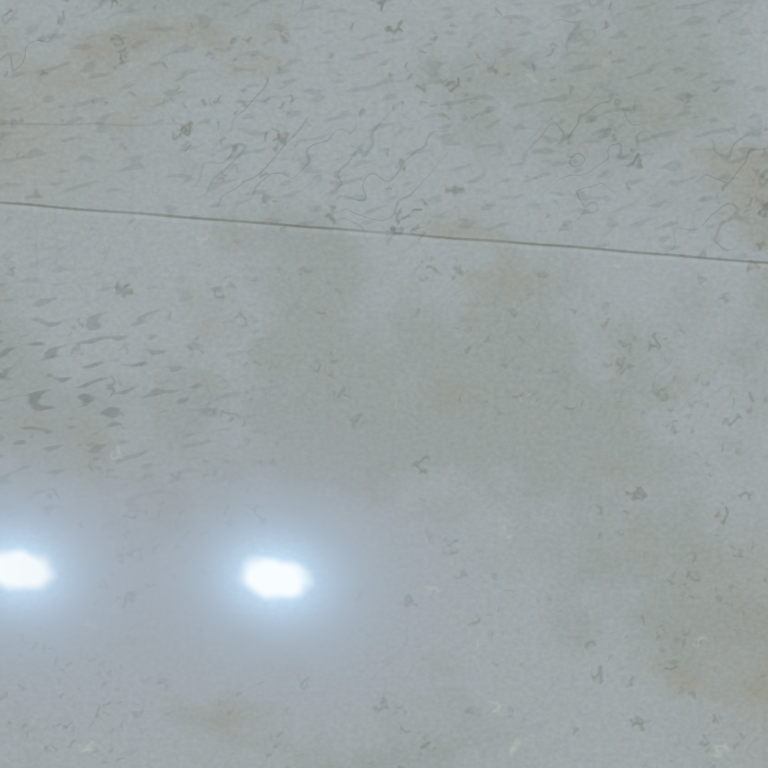
Write a WebGL 2 fragment shader that draws this texture.

```glsl
#version 300 es
precision highp float;
// Polished grey stone floor: cool and warm mottling, faint diagonal veins,
// clustered pits and a thin tile seam, all from gradient noise and scattered
// strokes, with two bluish lamp reflections laid on top.
uniform vec2 u_resolution;
out vec4 fragColor;

vec2 hash2(vec2 p) {
    vec3 q = fract(p.xyx * vec3(0.1031, 0.1030, 0.0973));
    q += dot(q, q.yzx + 33.33);
    return fract((q.xx + q.yz) * q.zy);
}

// Gradient noise, roughly -0.7 to 0.7
float noise(vec2 p) {
    vec2 cell = floor(p), f = p - cell;
    vec2 w = f * f * f * (f * (f * 6.0 - 15.0) + 10.0);
    vec4 corner;
    for (int k = 0; k < 4; k++) {
        vec2 o = vec2(k & 1, k >> 1);
        float a = 6.2832 * hash2(cell + o + 71.0).x;
        corner[k] = dot(vec2(cos(a), sin(a)), f - o);
    }
    return 1.4 * mix(mix(corner.x, corner.y, w.x), mix(corner.z, corner.w, w.x), w.y);
}

float fbm(vec2 p) {
    float sum = 0.0, amp = 0.6;
    for (int k = 0; k < 4; k++) {
        sum += amp * noise(p);
        p = mat2(0.8, 0.6, -0.6, 0.8) * p * 2.1 + 9.7;
        amp *= 0.5;
    }
    return sum;
}

vec2 turn(vec2 p, float a) {
    return vec2(cos(a) * p.x + sin(a) * p.y, cos(a) * p.y - sin(a) * p.x);
}

// Short ragged strokes, one per cell at most, gathered in clusters
float strokes(vec2 uv, float cells, float share, float seed) {
    vec2 p = uv * cells + 0.35 * vec2(noise(uv * 95.0 + seed), noise(uv * 95.0 - seed));
    vec2 home = floor(p);
    float blur = 0.12 + cells / u_resolution.y, mark = 0.0;
    for (int j = -1; j <= 1; j++)
    for (int i = -1; i <= 1; i++) {
        vec2 id = home + vec2(i, j);
        vec2 place = hash2(id + seed), kind = hash2(id + seed + 47.0);
        float cluster = smoothstep(0.0, 0.45, noise(id / cells * 5.0 + seed));
        float present = step(kind.x, share * (0.12 + cluster));
        vec2 d = turn(p - id - place, 0.5 + 2.2 * (kind.y - 0.5));
        d.x -= clamp(d.x, -0.2 * place.y, 0.2 * place.y);
        float body = 1.0 - smoothstep(-blur, blur, length(d) - 0.07 - 0.06 * place.x);
        mark = max(mark, present * body * (0.45 + 0.55 * place.y));
    }
    return mark;
}

void main() {
    vec2 uv = gl_FragCoord.xy / u_resolution;
    float pixel = 1.0 / u_resolution.y;
    float seam = uv.y - 0.736 + 0.078 * uv.x + 0.0012 * noise(uv * 14.0);
    float upper = smoothstep(-0.003, 0.003, seam);

    // Broad mottling
    float cloud = fbm(uv * 3.2 + 4.0) + 0.25 * fbm(uv * 14.0);
    vec3 color = mix(vec3(0.592, 0.622, 0.612), vec3(0.624, 0.656, 0.664),
                     smoothstep(-0.32, 0.16, cloud));

    // Ochre stains, strongest at the left top and the right edge
    float stain = smoothstep(0.12, 0.6, fbm(uv * vec2(4.0, 6.0) + 21.0));
    stain += 0.6 * smoothstep(0.28, 0.0, length((uv - vec2(0.0, 0.83)) * vec2(1.0, 1.5)));
    stain += 0.6 * smoothstep(0.3, 0.0, length((uv - vec2(1.02, 0.15)) * vec2(1.3, 1.0)));
    color = mix(color, vec3(0.585, 0.585, 0.535), 0.6 * min(stain, 1.0));

    // Diagonal veins above the seam, finer and flatter ones below it
    vec2 along = turn(uv, 0.62);
    float ridge = abs(noise(along * vec2(6.0, 24.0) + 0.5 * noise(uv * 30.0)));
    float vein = smoothstep(0.09, 0.0, ridge) * smoothstep(0.0, 0.4, noise(uv * 7.0 + 3.0));
    color -= vec3(0.055, 0.05, 0.05) * vein * mix(0.25, 1.0, upper);
    float scratch = smoothstep(0.22, 0.6, noise(turn(uv, 0.2) * vec2(32.0, 95.0)));
    float worn = smoothstep(0.4, 0.0, length((uv - vec2(0.06, 0.49)) * vec2(1.0, 1.6)));
    color -= 0.09 * scratch * max(worn, 0.4 * upper);

    // Pits and pale chips
    float pits = max(strokes(uv, 30.0, 0.26, 13.0), 0.7 * strokes(uv, 62.0, 0.26, 29.0));
    color = mix(color, vec3(0.41, 0.42, 0.38), 0.6 * pits * mix(0.75, 1.0, upper));
    color = mix(color, vec3(0.73, 0.75, 0.71), 0.6 * strokes(uv, 34.0, 0.04, 83.0));

    // Tile seam with a faint light lip, and a ghost of an older joint
    float line = 1.0 - smoothstep(0.0005, 0.0016 + pixel, abs(seam));
    float wear = 0.65 + 0.5 * noise(vec2(uv.x * 9.0, 2.0));
    color = mix(color, vec3(0.43, 0.44, 0.41), 0.75 * line * wear);
    color += 0.02 * smoothstep(0.004, 0.0, abs(seam + 0.005));
    float joint = smoothstep(0.003, 0.0, abs(uv.y - 0.838 - 0.002 * noise(uv * 20.0)));
    color -= 0.035 * joint * smoothstep(0.35, 0.1, uv.x);

    // Fine grain, slightly drawn out sideways
    float grain = noise(uv * vec2(120.0, 150.0)) + 0.7 * noise(uv * vec2(210.0, 250.0) + 5.0);
    color += 0.017 * grain + 0.008 * vec3(-1.0, 0.2, 1.0) * noise(uv * 70.0 + 8.0);

    // Lamp reflections: lilac haze, blue halo, white core
    for (int k = 0; k < 2; k++) {
        vec2 d = turn(uv - vec2(0.024 + 0.334 * float(k), 0.258 - 0.011 * float(k)), -0.16);
        float r = length(d * vec2(0.9, 1.15)) + 0.004 * grain;
        color = mix(color, vec3(0.64, 0.675, 0.73), 0.6 * exp(-r * r / 0.036));
        color = mix(color, vec3(0.69, 0.79, 0.89), 0.85 * exp(-r * r / 0.0085));
        color = mix(color, vec3(0.8, 0.92, 1.0), 0.95 * exp(-r * r / 0.0026));
        float core = length(d / vec2(0.045, 0.026)) + 0.14 * noise(uv * 45.0);
        color = mix(color, vec3(0.97, 0.99, 1.0), smoothstep(1.25, 0.65, core));
    }
    fragColor = vec4(clamp(color, 0.0, 1.0), 1.0);
}
```
